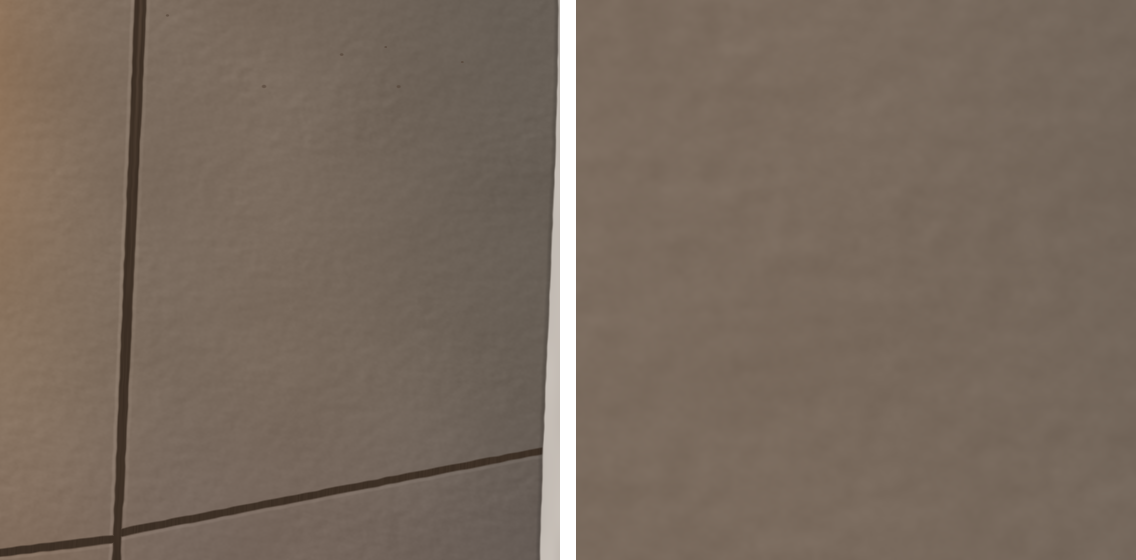
Left, the full canvas; right, a detail of the centre.
Write a WebGL 2 fragment shader that draws this texture.

```glsl
#version 300 es
precision highp float;

uniform vec2 u_resolution;
out vec4 outColor;

#define WARM_TILE vec3(0.525, 0.445, 0.370)
#define MID_TILE vec3(0.475, 0.415, 0.363)
#define COOL_TILE vec3(0.405, 0.370, 0.335)
#define GROUT_DARK vec3(0.225, 0.175, 0.135)
#define GROUT_LIGHT vec3(0.330, 0.265, 0.215)
#define TRIM vec3(0.770, 0.740, 0.710)
#define RELIEF 0.034
#define PIT_CELLS 13.0
#define PIT_CHANCE 0.16
#define EDGE_BLUR 0.0022

float hash(vec2 p) {
  vec3 q = fract(p.xyx * vec3(0.1031, 0.1030, 0.0973));
  q += dot(q, q.yzx + 33.33);
  return fract((q.x + q.y) * q.z);
}

float noise(vec2 p) {
  vec2 i = floor(p), f = fract(p);
  f = f * f * (3.0 - 2.0 * f);
  return mix(mix(hash(i), hash(i + vec2(1, 0)), f.x),
             mix(hash(i + vec2(0, 1)), hash(i + vec2(1, 1)), f.x), f.y);
}

float fbm(vec2 p) {
  float sum = 0.0, gain = 0.5;
  for (int i = 0; i < 4; i++) {
    sum += gain * noise(p);
    p = mat2(1.6, 1.2, -1.2, 1.6) * p + 7.3;
    gain *= 0.5;
  }
  return sum;
}

// Coverage of a band from its signed centre distance
float band(float d, float halfWidth, float blur) {
  return 1.0 - smoothstep(halfWidth - blur, halfWidth + blur, abs(d));
}

// Sparse dark pits, more frequent toward the top
float pits(vec2 uv) {
  vec2 cell = floor(uv * PIT_CELLS);
  float sum = 0.0;
  for (int j = -1; j <= 1; j++)
    for (int i = -1; i <= 1; i++) {
      vec2 id = cell + vec2(i, j);
      float chance = PIT_CHANCE * smoothstep(0.3, 1.0, id.y / PIT_CELLS);
      vec2 centre = (id + vec2(hash(id + 3.1), hash(id + 8.7))) / PIT_CELLS;
      float radius = mix(0.003, 0.006, hash(id + 15.2));
      vec2 d = (uv - centre) * vec2(0.85, 1.15);
      float spot = 1.0 - smoothstep(0.3 * radius, radius, length(d));
      sum += step(hash(id + 21.4), chance) * spot;
    }
  return min(sum, 1.0);
}

// Warm to cool lighting, soft stains and fine embossed grain
vec3 tileColor(vec2 uv) {
  float side = uv.x + 0.10 * (uv.y - 0.5);
  vec3 color = mix(WARM_TILE, MID_TILE, smoothstep(-0.05, 0.32, side));
  color = mix(color, COOL_TILE, smoothstep(0.42, 1.05, side));
  float glow = exp(-uv.x * 9.0) * smoothstep(0.2, 0.85, uv.y);
  color += glow * vec3(0.045, 0.016, -0.008);
  color += (1.0 - smoothstep(0.0, 0.4, uv.y)) * vec3(-0.008, -0.008, 0.004);
  color += 0.045 * (fbm(uv * vec2(4.0, 6.0)) - 0.47);
  vec2 p = uv * vec2(52.0, 68.0);
  float emboss = fbm(p + vec2(-0.2, 0.25)) - fbm(p + vec2(0.2, -0.25));
  color += RELIEF * emboss * mix(0.7, 1.4, noise(uv * 9.0));
  color += 0.008 * (noise(uv * 210.0) - 0.5);
  return mix(color, GROUT_LIGHT, 0.65 * pits(uv));
}

void main() {
  vec2 uv = gl_FragCoord.xy / u_resolution;
  float blur = max(EDGE_BLUR, 0.75 / min(u_resolution.x, u_resolution.y));
  float wobble = 0.0016 * (noise(uv * 55.0) - 0.5);

  // Leaning upright joint and sloping cross joint, offset where they meet
  float upright = uv.x - mix(0.2080, 0.2513, uv.y) + wobble;
  float uprightHalf = mix(0.0075, 0.0105, uv.y);
  float crossY = upright < 0.0 ? 0.013 + 0.120 * uv.x
                               : 0.048 + 0.194 * (uv.x - 0.21);
  float cross = uv.y - crossY + wobble;
  float crossHalf = mix(0.0075, 0.0060, uv.x);
  float trimEdge = mix(0.964, 0.997, smoothstep(-0.1, 1.0, uv.y));
  float trim = uv.x - trimEdge + wobble;

  vec3 color = tileColor(uv);

  // Pale lips beside the joints
  float lip = band(upright + uprightHalf + 0.004, 0.0025, 0.0025);
  lip += 0.5 * band(upright - uprightHalf - 0.004, 0.0025, 0.0025);
  lip += 0.8 * band(cross + crossHalf + 0.004, 0.0025, 0.0025);
  color += 0.045 * lip;

  // Grout with streaks and a lighter core near the top
  float streak = noise(vec2(upright * 400.0, uv.y * 18.0));
  float core = band(upright - 0.001, 0.0025, 0.0025) * smoothstep(0.35, 1.0, uv.y);
  vec3 grout = mix(GROUT_DARK, GROUT_LIGHT, 0.25 * streak + 0.55 * core);
  float crossMask = band(cross, crossHalf, blur) * (1.0 - smoothstep(-0.004, 0.002, trim));
  color = mix(color, grout, max(band(upright, uprightHalf, blur), crossMask));

  // Shaded tile end and pale trim
  color *= 1.0 - 0.14 * band(trim + 0.003, 0.003, 0.004);
  vec3 trimColor = TRIM + 0.03 * (noise(uv * vec2(60.0, 12.0)) - 0.5);
  trimColor *= mix(1.0, 0.92, smoothstep(0.75, 1.0, uv.y));
  color = mix(color, trimColor, smoothstep(-blur, blur, trim));

  outColor = vec4(color, 1.0);
}
```
